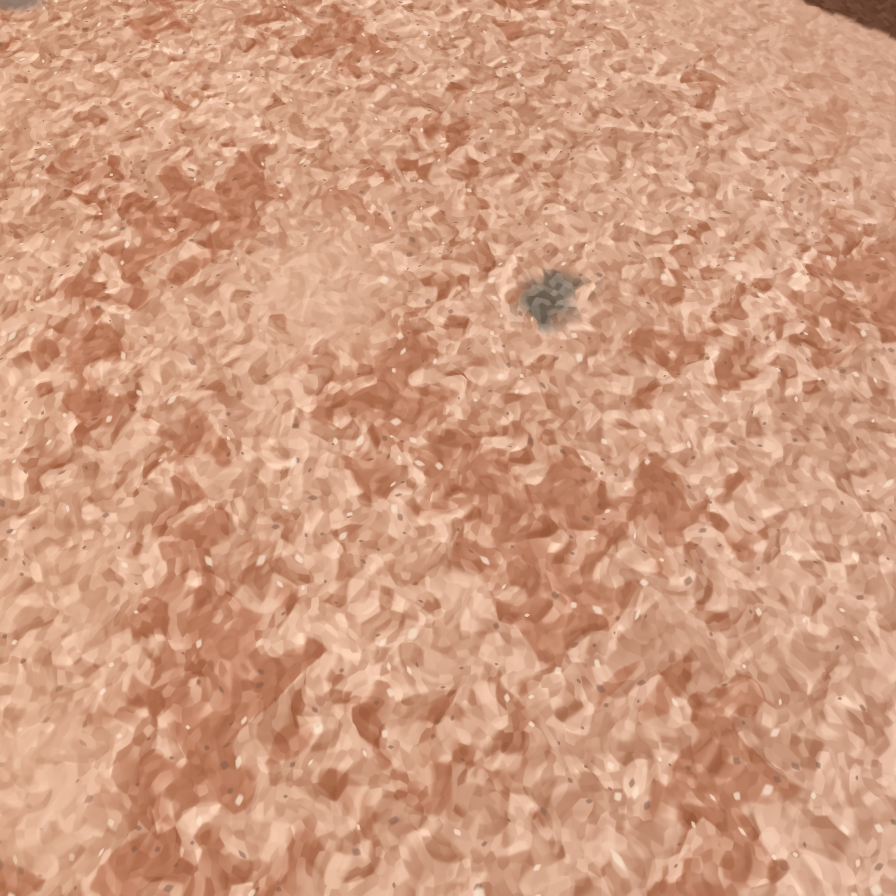
This texture is drawn by a WebGL 2 fragment shader. Its source:

```glsl
#version 300 es
precision highp float;
// Sunlit slope of reddish gravel and sand, with pale chips, rust stains and a grey tuft.

uniform vec2 u_resolution;
out vec4 fragColor;

vec3 hash3(vec2 p) {
    vec3 q = fract(p.xyx * vec3(0.1031, 0.1030, 0.0973));
    q += dot(q, q.yxz + 33.33);
    return fract((q.xxy + q.yzz) * q.zyx);
}

// Soft cellular noise: each cell has a random tone, blended into its neighbours.
float grains(vec2 p, float hardness) {
    vec2 cell = floor(p);
    float tone = 0.0, total = 0.0;
    for (int y = -1; y <= 1; y++) {
        for (int x = -1; x <= 1; x++) {
            vec2 id = cell + vec2(x, y);
            vec3 h = hash3(id + 71.0);
            vec2 d = p - id - h.xy;
            float weight = exp(-hardness * dot(d, d));
            tone += weight * h.z;
            total += weight;
        }
    }
    return tone / max(total, 1e-6);
}

// Sparse angular chips, at most one in each cell.
float chips(vec2 p, float share) {
    vec2 id = floor(p);
    vec3 h = hash3(id + 307.0);
    vec3 shape = hash3(id + 911.0);
    float angle = 6.283 * shape.x;
    vec2 d = p - id - 0.35 - 0.3 * h.xy;
    d = mat2(cos(angle), sin(angle), -sin(angle), cos(angle)) * d;
    d.x *= 1.0 + 0.7 * shape.y;
    float size = mix(0.12, 0.28, shape.z * shape.z);
    float edge = mix(length(d), abs(d.x) + abs(d.y), 0.4);
    return (1.0 - smoothstep(size * 0.5, size * 1.25, edge)) * step(h.z, share);
}

float blob(vec2 uv, vec2 centre, vec2 radius) {
    return 1.0 - smoothstep(0.35, 1.2, length((uv - centre) / radius));
}

void main() {
    vec2 uv = gl_FragCoord.xy / u_resolution;

    // Ground plane seen at a slant: grains shrink and flatten towards the top.
    float depth = 1.0 / (1.3 - 0.55 * uv.y);
    vec2 ground = vec2((uv.x - 0.5) * depth, 2.0 * depth) + 5.0;
    vec2 wobble = sin(ground.yx * vec2(83.0, 71.0) + 2.0 * sin(ground * 37.0));
    vec2 bent = ground + 0.004 * wobble;

    // Coarse and fine gravel, with a lit side and a shaded side.
    float coarse = grains(bent * 58.0, 13.0);
    float shaded = grains(bent * 58.0 + vec2(0.3, -0.35), 13.0);
    float fine = grains(bent * vec2(125.0, 105.0) + 19.0, 12.0);
    float patches = grains(bent * 9.0 + 0.3 * wobble, 5.0);
    float relief = 2.2 * (coarse - 0.5) + 1.1 * (coarse - shaded)
                 + 2.1 * (fine - 0.5) + 0.9 * (patches - 0.5);

    // Dusty areas where the gravel is covered.
    float sand = smoothstep(1.62, 1.92, uv.x + uv.y + 0.1 * (patches - 0.5));
    float ragged = 0.05 * (coarse - 0.5);
    float dust = max(blob(uv + ragged, vec2(0.04, 0.11), vec2(0.09, 0.12)),
                     blob(uv + ragged, vec2(0.35, 0.67), vec2(0.10, 0.11)));
    relief *= 1.0 - 0.6 * max(sand, 0.8 * dust);
    relief += 0.6 * dust;
    vec3 colour = vec3(0.835, 0.642, 0.532) + relief * vec3(0.062, 0.075, 0.076);

    // Rust stains with frayed edges, warmer to the left and greyer to the right.
    float stain = grains(ground * vec2(13.0, 10.0) + 0.35 * wobble + 43.0, 7.0);
    stain = smoothstep(0.58, 0.88, stain + 0.28 * (0.5 - coarse) + 0.12 * (0.5 - fine));
    stain *= (1.0 - dust) * (1.0 - 0.8 * sand);
    colour = mix(colour, vec3(0.71, 0.45, 0.33) + 0.04 * relief, 0.72 * stain);
    colour += (uv.x - 0.5) * vec3(-0.015, 0.0, 0.012);

    // Dark gaps and bright chips.
    float bare = 1.0 - 0.7 * max(sand, dust);
    float gaps = chips(bent * vec2(52.0, 60.0) + 7.0, 0.17);
    colour = mix(colour, vec3(0.50, 0.36, 0.30), 0.55 * gaps * bare);
    float bright = chips(bent * vec2(44.0, 38.0), 0.17);
    colour = mix(colour, vec3(0.99, 0.90, 0.81), 0.75 * bright * bare);

    // Grey tuft, and darker ground beyond the crest.
    float tuft = blob(uv + 0.5 * ragged, vec2(0.614, 0.666), vec2(0.043, 0.031));
    colour = mix(colour, vec3(0.46, 0.42, 0.37) + 0.2 * (fine - 0.5), 0.9 * tuft);
    float crest = uv.y + 0.41 * (uv.x - 0.89) + 0.006 * (coarse - 0.5);
    float beyond = smoothstep(0.997, 1.005, crest) * smoothstep(0.86, 0.90, uv.x);
    colour = mix(colour, vec3(0.42, 0.27, 0.20) + 0.08 * (fine - 0.5), beyond);
    float corner = blob(uv, vec2(0.015, 1.0), vec2(0.04, 0.014));
    colour = mix(colour, vec3(0.52, 0.45, 0.41), 0.8 * corner);

    fragColor = vec4(clamp(colour, 0.0, 1.0), 1.0);
}
```
